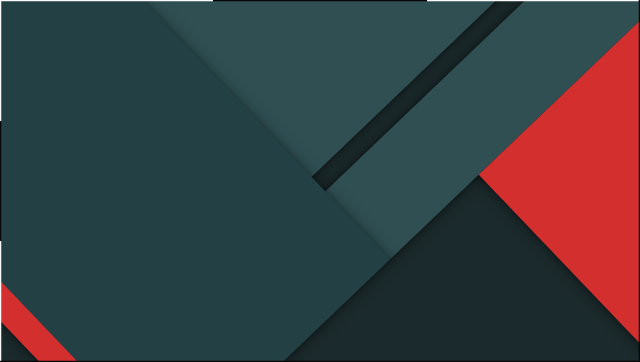
This background is drawn by a WebGL 2 fragment shader. Its source:

```glsl
#version 300 es
precision highp float;
// Layered paper background: teal sheets, a dark slot and red sheets on a dark
// floor. All edges are straight lines in one tilted frame, so each sheet is a
// product of half-planes; soft shadows fall off with distance from an edge.

uniform vec2 u_resolution;
out vec4 fragColor;

// Palette
const vec3 FLOOR_DARK = vec3(0.106, 0.165, 0.173);
const vec3 TEAL_DEEP  = vec3(0.137, 0.251, 0.267);
const vec3 TEAL_LIGHT = vec3(0.184, 0.310, 0.322);
const vec3 RED        = vec3(0.827, 0.184, 0.184);
const vec3 FRAME_DARK = vec3(0.03, 0.025, 0.025);
const vec3 FRAME_PALE = vec3(0.98);

// Tilted frame, in units of the canvas height
const vec2 RISING  = vec2(0.723, 0.691);
const vec2 FALLING = vec2(0.691, -0.723);

// Edge positions along RISING
const float STRIP_START = 0.079;
const float STRIP_END   = 0.1555;
const float DEEP_END    = 0.9755;
const float RED_START   = 1.3135;

// Edge positions along FALLING
const float SLOT_TOP    = 0.225;
const float SLOT_BOTTOM = 0.280;
const float TEAL_END    = 0.5396;

const float SHADOW_REACH = 0.013;
const float FRAME_WIDTH  = 0.00345;

// Antialiased half-plane: 1 where the signed distance is positive.
float cover(float d) {
    return clamp(d * u_resolution.y + 0.5, 0.0, 1.0);
}

// Light left at a distance from a shadow-casting edge.
float shade(float d, float strength) {
    return 1.0 - strength * exp(-max(d, 0.0) / SHADOW_REACH);
}

void main() {
    vec2 p = gl_FragCoord.xy / u_resolution.y;
    vec2 uv = gl_FragCoord.xy / u_resolution;
    float along = dot(p, RISING);
    float down = dot(p, FALLING);

    // Floor, shaded by the teal and red sheets above it
    vec3 color = FLOOR_DARK * shade(down - TEAL_END, 0.4)
                            * shade(RED_START - along, 0.4);

    // Light teal sheet, shaded by the deep one
    float teal = cover(TEAL_END - down);
    vec3 light = TEAL_LIGHT * shade(along - DEEP_END, 0.28);

    // Sunken slot, dark towards its rims
    float slot = cover(down - SLOT_TOP) * cover(SLOT_BOTTOM - down);
    vec3 slotColor = FLOOR_DARK * shade(down - SLOT_TOP, 0.4)
                                * shade(SLOT_BOTTOM - down, 0.4)
                                * shade(along - DEEP_END, 0.3);
    light = mix(light, slotColor, slot);

    // Deep teal sheet over the light one
    vec3 sheets = mix(light, TEAL_DEEP, cover(DEEP_END - along));
    color = mix(color, sheets, teal);

    // Red sheet at the right
    color = mix(color, RED, cover(along - RED_START) * cover(down - TEAL_END));

    // Red strip and dark corner at the lower left
    color = mix(color, RED, cover(STRIP_END - along));
    vec3 corner = FLOOR_DARK * shade(STRIP_START - along, 0.4);
    color = mix(color, corner, cover(STRIP_START - along));

    // Hairline frame: pale at top and left except in their middle thirds
    float aspect = u_resolution.x / u_resolution.y;
    vec2 middle = step(abs(uv - 0.5), vec2(1.0 / 6.0));
    float topLine = cover(p.y - 1.0 + FRAME_WIDTH);
    float leftLine = cover(FRAME_WIDTH - p.x);
    color = mix(color, mix(FRAME_PALE, FRAME_DARK, middle.x), topLine);
    color = mix(color, mix(FRAME_PALE, FRAME_DARK, middle.y), leftLine);
    float darkLine = max(cover(FRAME_WIDTH - p.y),
                         cover(p.x - aspect + FRAME_WIDTH));
    color = mix(color, FRAME_DARK, darkLine);

    fragColor = vec4(color, 1.0);
}
```
